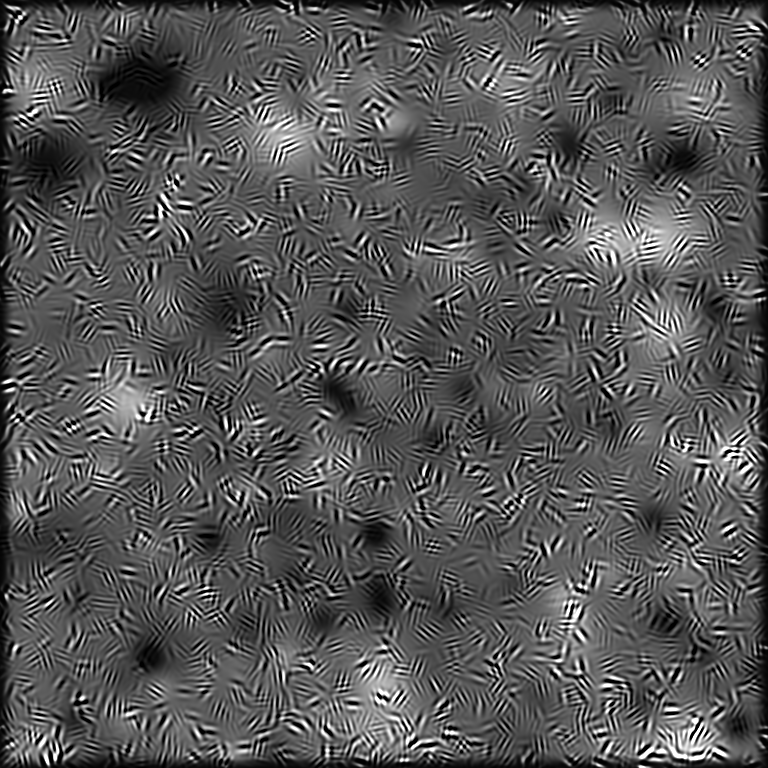
Give the GLSL for this texture, as a WebGL 2 fragment shader.

```glsl
#version 300 es
precision highp float;
// Grey wormy grain: short randomly turned ripples over soft dark and light blotches, with a dark rim.

uniform vec2 u_resolution;
out vec4 fragColor;

vec3 hash3(vec3 p) {
    p = fract(p * vec3(0.1031, 0.1030, 0.0973));
    p += dot(p, p.yxz + 33.33);
    return fract((p.xxy + p.yxx) * p.zyx);
}

// Sum of one Gaussian wavelet per cell, each with its own place, direction, phase and strength.
// With zero waves per cell the wavelets become plain soft blobs.
float wavelets(vec2 uv, float cells, float waves, float seed) {
    vec2 p = uv * cells;
    vec2 home = floor(p);
    float sum = 0.0;
    for (int y = -1; y <= 1; y++) {
        for (int x = -1; x <= 1; x++) {
            vec2 cell = home + vec2(x, y);
            vec3 place = hash3(vec3(cell + 17.0, seed));
            vec3 shape = hash3(vec3(cell + 59.0, seed + 31.0));
            vec2 d = p - cell - place.xy;
            float angle = 6.2832 * place.z;
            float along = dot(d, vec2(cos(angle), sin(angle)));
            float ripple = cos(6.2832 * (along * waves + shape.x));
            sum += 2.0 * shape.y * shape.y * ripple * exp(-5.0 * dot(d, d));
        }
    }
    return sum;
}

void main() {
    vec2 uv = gl_FragCoord.xy / u_resolution;

    // Blotches of brightness, a little darker towards the middle
    float base = 0.35 + 0.20 * wavelets(uv, 10.0, 0.0, 3.0)
                      + 0.14 * wavelets(uv, 23.0, 0.0, 11.0);
    base -= 0.04 * (1.0 - smoothstep(0.1, 0.5, length(uv - 0.5)));
    base = max(base, 0.05);

    // Fine ripples everywhere, bolder worms in patches
    float fine = wavelets(uv, 45.0, 3.0, 23.0);
    float worms = wavelets(uv, 48.0, 1.7, 37.0);
    float patches = clamp(1.0 + 0.9 * wavelets(uv, 14.0, 0.0, 47.0), 0.4, 1.6);
    float grey = base * (1.0 + 0.85 * fine + 0.95 * patches * worms);

    // Ragged dark rim
    vec2 toEdge = min(uv, 1.0 - uv);
    float rim = min(toEdge.x, toEdge.y) + 0.008 * worms;
    grey *= mix(0.1, 1.0, smoothstep(0.0, 0.02, rim));

    fragColor = vec4(vec3(clamp(grey, 0.0, 1.0)), 1.0);
}
```
